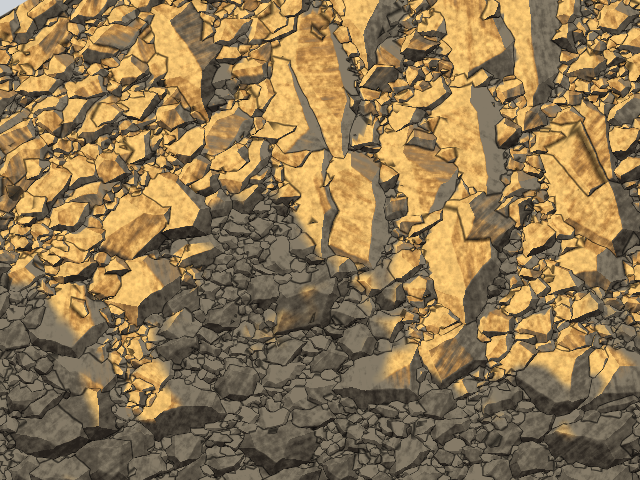
A Shadertoy shader for this texture:

```glsl
// Rocky slope at low sun: golden slabs above, grey shaded rubble below.
// Every stone is a small convex height field cut by random planes; layers of
// several sizes are merged by height, then lit with cast shadows and grain.

const vec3 DARK = vec3(0.15, 0.13, 0.11);
const vec3 SLATE = vec3(0.35, 0.32, 0.27);
const vec3 GREY = vec3(0.52, 0.48, 0.405);
const vec3 OCHRE = vec3(0.71, 0.49, 0.25);
const vec3 GOLD = vec3(0.95, 0.76, 0.44);
const vec3 SKY = vec3(0.80, 0.82, 0.84);
const vec3 SUN_DIR = vec3(-0.73, 0.37, 0.575);
const vec4 EVERYWHERE = vec4(0.67, 0.5, 9.0, 9.0);

struct Stone { float height; float gap; vec2 slope; float id; };

float hash(vec2 p) {
    vec3 v = fract(p.xyx * 0.1031);
    v += dot(v, v.yzx + 33.33);
    return fract((v.x + v.y) * v.z);
}

float noise(vec2 p) {
    vec2 i = floor(p), f = fract(p);
    f = f * f * (3.0 - 2.0 * f);
    return mix(mix(hash(i), hash(i + vec2(1, 0)), f.x),
               mix(hash(i + vec2(0, 1)), hash(i + vec2(1, 1)), f.x), f.y);
}

float fbm(vec2 p) {
    float sum = 0.0, amp = 0.533;
    for (int i = 0; i < 4; i++) {
        sum += amp * noise(p);
        p = mat2(1.6, 1.2, -1.2, 1.6) * p + 17.3;
        amp *= 0.5;
    }
    return sum;
}

mat2 rotation(float a) {
    float c = cos(a), s = sin(a);
    return mat2(c, -s, s, c);
}

// Merges one layer of stones; region holds an ellipse as centre and radii.
void addStones(inout Stone best, vec2 p, float size, float stretch,
               float angle, float share, vec4 region) {
    mat2 turn = rotation(angle);
    vec2 aspect = vec2(1.0, stretch);
    vec2 q = turn * p / (size * aspect);
    for (int n = 0; n < 9; n++) {
        vec2 cell = floor(q) + vec2(n % 3 - 1, n / 3 - 1);
        vec2 key = cell + 71.0 + size * 900.0;
        float id = hash(key);
        vec2 centre = cell + 0.5 + 0.7 * (vec2(hash(key + 5.1), hash(key + 9.7)) - 0.5);
        vec2 place = (centre * size * aspect) * turn;
        float inside = 1.0 - smoothstep(0.75, 1.2, length((place - region.xy) / region.zw));
        vec2 l = q - centre;
        if (id > share * inside || dot(l, l) > 1.1) continue;

        // Top plane tilted at random, leaning sunward, then six sloping sides.
        vec2 tilt = vec2(hash(key + 2.3), hash(key + 3.9)) - vec2(0.40, 0.55);
        float top = 0.36 + 0.22 * hash(key + 6.6) + dot(l, tilt);
        float side = 9.0;
        vec2 sideSlope = vec2(0);
        for (int k = 0; k < 6; k++) {
            float r = hash(key + float(k) * 13.7 + 1.9);
            float a = (float(k) + 0.8 * r + id * 7.0) * 1.0472;
            vec2 dir = vec2(cos(a), sin(a));
            float steep = mix(0.8, 3.2, fract(r * 37.0));
            float plane = (mix(0.42, 0.68, fract(r * 91.0)) - dot(l, dir)) * steep;
            if (plane < side) { side = plane; sideSlope = -dir * steep; }
        }
        float h = min(top, side) * size;
        if (h > best.height) {
            vec2 slope = mix(tilt, sideSlope, smoothstep(-0.04, 0.04, top - side));
            best = Stone(h, h - best.height, (slope / aspect) * turn, id);
        } else {
            best.gap = min(best.gap, best.height - h);
        }
    }
}

Stone terrain(vec2 p, bool fine) {
    Stone s = Stone(0.0, 0.01, vec2(0), 0.3);
    addStones(s, p, 0.14, 1.8, 0.3, 1.0, vec4(0.90, 0.72, 0.50, 0.32));
    addStones(s, p, 0.068, 2.2, -0.8, 0.9, vec4(0.22, 0.85, 0.48, 0.36));
    addStones(s, p, 0.16, 0.75, 0.3, 0.5, vec4(0.72, 0.18, 1.0, 0.45));
    addStones(s, p, 0.085, 0.7, 0.4, 0.7, EVERYWHERE);
    if (fine) {
        addStones(s, p, 0.047, 0.7, -0.3, 0.9, EVERYWHERE);
        addStones(s, p, 0.026, 0.75, 0.5, 1.0, EVERYWHERE);
    }
    return s;
}

// 1 in the open, 0 where a taller stone stands towards the sun.
float castLight(vec2 p, float height) {
    float light = 1.0;
    for (int i = 1; i <= 3; i++) {
        float t = 0.022 * float(i);
        float over = terrain(p + SUN_DIR.xy * t, false).height - height - SUN_DIR.z * t;
        light = min(light, 1.0 - smoothstep(0.0, 0.010, over));
    }
    return light;
}

void mainImage(out vec4 fragColor, in vec2 fragCoord) {
    vec2 uv = fragCoord / iResolution.y;
    vec2 p = uv + 0.008 * (vec2(fbm(uv * 28.0), fbm(uv * 28.0 + 40.0)) - 0.5);
    Stone s = terrain(p, true);

    // Layered strata and grain roughen each face.
    vec2 bed = rotation(s.id * 3.0 - 1.2) * uv;
    float strata = fbm(bed * vec2(120.0, 22.0) + s.id * 60.0) - 0.5;
    float grain = fbm(uv * 130.0) - 0.5;
    vec2 rough = vec2(strata, fbm(uv * 50.0 + 9.0) - 0.5);
    vec3 normal = normalize(vec3(-s.slope - 0.6 * rough, 1.0));

    // Sun reaches the upper slope and the tallest stones below.
    float facing = dot(normal, SUN_DIR);
    float reach = 1.1 * (fbm(uv * 4.0 + 4.0) - 0.5) + 0.9 * (uv.y - 0.42) + 1.8 * s.height;
    float sun = smoothstep(-0.05, 0.06, reach) * smoothstep(0.12, 0.52, facing);
    sun *= castLight(p, s.height);

    float detail = 0.40 * grain + 0.38 * strata;
    float tone = 0.42 + 0.35 * normal.z + 0.28 * normal.y + 0.45 * (s.id - 0.5) + detail;
    vec3 shade = mix(DARK, SLATE, smoothstep(0.0, 0.5, tone));
    shade = mix(shade, GREY, smoothstep(0.42, 0.80, tone));
    vec3 lit = mix(OCHRE, GOLD, smoothstep(0.22, 0.85, facing + 0.9 * detail));
    lit *= 1.0 + 0.35 * grain;

    // Dark crevices, and a scrap of sky in the corner.
    float open = smoothstep(0.0, 0.005, s.gap);
    vec3 color = mix(shade, lit, sun) * mix(0.42, 1.0, open);
    float skyline = uv.y - 0.965 - 0.6 * uv.x;
    color = mix(color, SKY, smoothstep(-0.002, 0.002, skyline));
    fragColor = vec4(color, 1.0);
}
```
